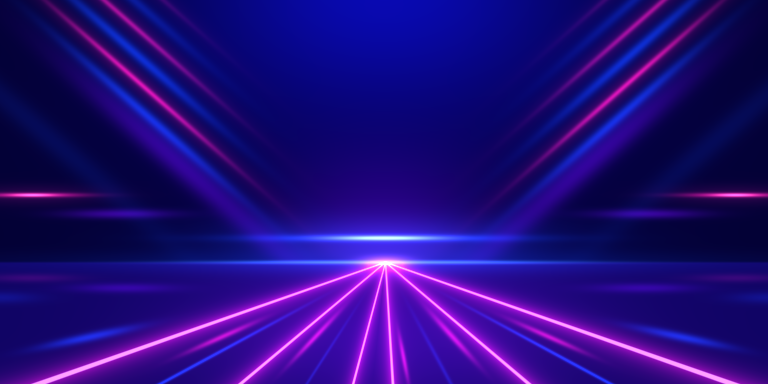
A WebGL 1 fragment shader for this background:

```glsl
precision highp float;
// Neon stage: a dark blue hall with diagonal light beams, a glowing horizon
// and a floor of pink rays meeting at one vanishing point. Soft Gaussian
// glints and distances to lines are added up; left and right are mirrored.

uniform vec2 u_resolution;

const vec3 PINK = vec3(0.95, 0.08, 0.48);
const vec3 BLUE = vec3(0.05, 0.27, 0.82);
const vec3 VIOLET = vec3(0.36, 0.02, 0.66);
const float HORIZON = 0.317;

// Elliptical Gaussian spot
float glint(vec2 offset, vec2 size) {
  vec2 v = offset / size;
  return exp(-dot(v, v));
}

vec3 wall(vec2 p) {
  vec3 col = vec3(0.012, 0.003, 0.20);
  col += vec3(0.015, 0.035, 0.42) * glint(p - vec2(0.0, 1.06), vec2(0.50, 0.32));
  col += vec3(0.01, 0.0, 0.13) * glint(p - vec2(0.0, 0.75), vec2(0.70, 0.42));
  col += vec3(0.14, 0.0, 0.22) * glint(p - vec2(0.0, 0.42), vec2(0.27, 0.18));
  return col;
}

// Diagonal beams, named by where they cross the top edge
vec3 beams(vec2 p) {
  float crossing = abs(p.x) + 1.14 * (1.0 - p.y);
  vec3 col = vec3(0.0);
  for (int i = 0; i < 6; i++) {
    float n = float(i);
    float isBlue = mod(n, 2.0);
    float away = 0.66 * (crossing - 0.575 - 0.077 * n);
    float along = p.y - 1.12 + 0.085 * n;
    float core = glint(vec2(away, along), vec2(0.007 + 0.005 * isBlue, 0.18));
    float halo = glint(vec2(away, along), vec2(0.024, 0.24));
    float strength = min(0.35 + 0.2 * n, 1.0) * (1.0 - 0.25 * isBlue);
    col += mix(PINK, BLUE, isBlue) * strength * (0.65 * core + 0.24 * halo);
  }
  // Wide soft beams on the outer side
  col += VIOLET * 0.5 * glint(vec2(crossing - 1.02, p.y - 0.58), vec2(0.05, 0.24));
  col += BLUE * 0.14 * glint(vec2(crossing - 1.28, p.y - 0.65), vec2(0.05, 0.28));
  return col;
}

// Level streaks near both sides
vec3 sideStreaks(vec2 p) {
  vec2 q = vec2(abs(p.x), p.y);
  vec3 col = PINK * 0.75 * glint(q - vec2(0.915, 0.492), vec2(0.13, 0.006));
  col += vec3(0.5, 0.4, 0.4) * glint(q - vec2(0.915, 0.492), vec2(0.05, 0.004));
  col += PINK * 0.16 * glint(q - vec2(0.915, 0.492), vec2(0.18, 0.025));
  col += VIOLET * 0.55 * glint(q - vec2(0.69, 0.443), vec2(0.14, 0.012));
  return col;
}

vec3 floorLight(vec2 p) {
  float depth = max(HORIZON - p.y, 0.0001);
  float side = (p.x - 0.004) / depth;
  float slope = abs(side + 0.11 * exp(-2.0 * side * side));
  float px = 1.0 / u_resolution.y;

  vec3 col = vec3(0.06, 0.015, 0.39);
  col += vec3(0.17, 0.02, 0.28) * glint(p - vec2(0.0, 0.14), vec2(0.50, 0.22));

  // Main rays, wider towards the viewer
  for (int i = 0; i < 3; i++) {
    float n = float(i);
    float s = 0.17 + 0.69 * n + 0.325 * n * n;
    float stretch = sqrt(1.0 + s * s);
    float away = abs(slope - s) * depth / stretch;
    float reach = depth * stretch;
    float width = 0.0015 + 0.005 * reach;
    col += vec3(0.62, 0.04, 0.38) * exp(-away / (0.010 + 0.020 * reach));
    col += vec3(0.45, 0.58, 0.42) * (1.0 - smoothstep(width - px, width + px, away));
  }

  // Short streaks between the rays, pink inside and blue outside
  for (int i = 0; i < 3; i++) {
    float n = float(i);
    float s = 0.92 + 1.02 * n + 0.25 * n * n;
    float stretch = sqrt(1.0 + s * s);
    float away = (slope - s) * depth / stretch;
    float isBlue = step(1.5, n);
    vec2 size = vec2(0.007 + 0.005 * isBlue, 0.01 + 0.07 / stretch);
    col += mix(PINK, BLUE, isBlue) * 0.6 * glint(vec2(away, depth - 0.195), size);
  }
  col += PINK * 0.6 * glint(vec2((side - 0.19) * depth, depth - 0.25), vec2(0.006, 0.06));

  // Thin blue lines
  for (int i = 0; i < 2; i++) {
    float s = 0.60 + 1.25 * float(i);
    float away = (slope - s) * depth / sqrt(1.0 + s * s);
    float fade = smoothstep(0.05, 0.28, depth) * (0.25 + 0.5 * float(i));
    col += BLUE * fade * exp(-away * away / 0.00002);
  }

  // Dim reflections of the side streaks
  vec2 q = vec2(abs(p.x), p.y);
  col += VIOLET * 0.35 * glint(q - vec2(0.68, 0.25), vec2(0.13, 0.012));
  col += PINK * 0.16 * glint(q - vec2(0.92, 0.276), vec2(0.12, 0.011));
  col += BLUE * 0.2 * glint(q - vec2(1.0, 0.225), vec2(0.10, 0.015));
  return col;
}

// Horizon line, floating flare and the haze around them
vec3 horizonLight(vec2 p) {
  vec2 h = p - vec2(0.004, HORIZON);
  vec2 f = p - vec2(0.0, 0.380);
  vec3 col = BLUE * 0.42 * glint(f + vec2(0.0, 0.015), vec2(0.42, 0.065));
  col += vec3(0.10, 0.04, 0.10) * glint(f + vec2(0.0, 0.03), vec2(0.20, 0.07));
  col += BLUE * 0.6 * glint(f, vec2(0.34, 0.010));
  col += vec3(0.60, 0.85, 0.9) * glint(f, vec2(0.13, 0.006));
  col += BLUE * 0.2 * glint(h, vec2(0.9, 0.028));
  col += vec3(0.20, 0.45, 0.7) * glint(h, vec2(0.42, 0.005));
  col += vec3(0.8, 0.35, 0.65) * glint(h, vec2(0.06, 0.015));
  return col;
}

void main() {
  vec2 p = vec2(gl_FragCoord.x - 0.5 * u_resolution.x, gl_FragCoord.y) / u_resolution.y;
  vec3 upper = wall(p) + beams(p) + sideStreaks(p);
  float above = smoothstep(HORIZON - 0.004, HORIZON + 0.004, p.y);
  vec3 col = mix(floorLight(p), upper, above) + horizonLight(p);
  gl_FragColor = vec4(min(col, 1.0), 1.0);
}
```
